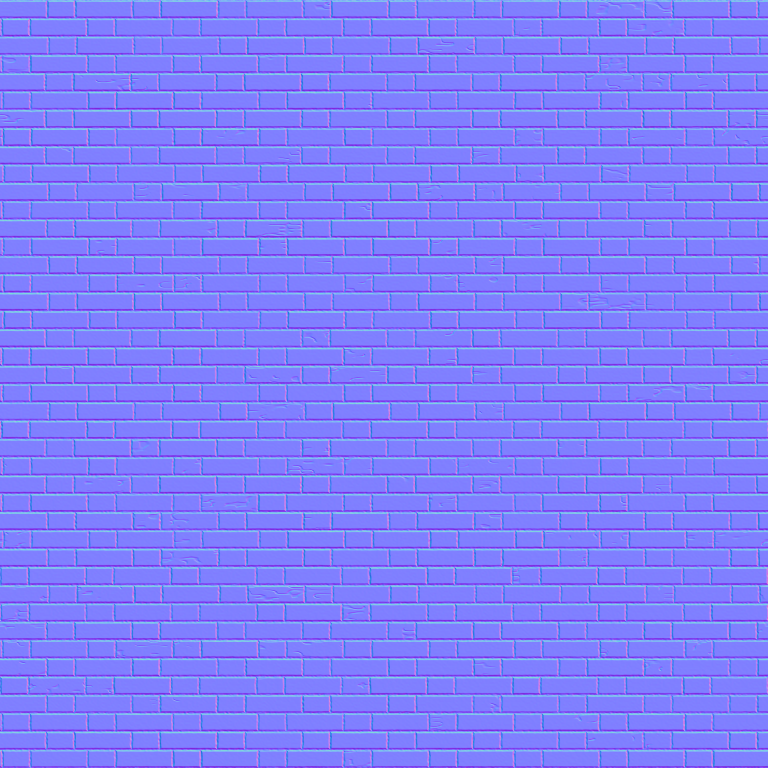
Give the GLSL for this texture map, as a WebGL 2 fragment shader.

```glsl
#version 300 es
precision highp float;
// Tangent-space normal map of a brick wall: rows alternate long and short bricks.
// A height field (bevelled bricks, rough mortar, fine cracks) is differenced into
// normals; every lattice and noise wraps, so the tile is seamless.

uniform vec2 u_resolution;
out vec4 outColor;

const float ROWS = 42.0;             // courses down, even so that the bond wraps
const float PAIRS = 9.0;             // short + long brick pairs across
const float SHORT_SHARE = 0.328;     // width of the short brick within a pair
const float EVEN_SHIFT = 0.02;       // start of the pair in even courses
const float ODD_SHIFT = 0.55;        // start of the pair in odd courses
const float SHIFT_JITTER = 0.05;     // random slide of each course
const vec2 HALF_GAP = vec2(0.0003, 0.0006); // flat mortar beside each brick
const float BEVEL = 0.0017;          // width of the sloping brick edge
const float DEPTH = 0.00128;         // height of a brick above the mortar
const float DEPTH_VARIATION = 0.25;
const vec2 EDGE_WOBBLE = vec2(0.0009, 0.0003);
const float MORTAR_ROUGHNESS = 0.0007;
const float FACE_ROUGHNESS = 0.00006;
const float CRACKED_CHANCE = 0.15;
const float CRACK_DEPTH = 0.0005;
const float SLOPE_STEP = 0.0007;     // reach of the height difference
const float SAMPLE_SPREAD = 0.3;     // spacing of the samples within a pixel

float hash(vec2 p) {
    return fract(sin(dot(p, vec2(127.1, 311.7))) * 43758.5453);
}

// Value noise over the unit square, wrapping after a whole number of cells
float tileNoise(vec2 uv, vec2 cells, float seed) {
    vec2 p = uv * cells;
    vec2 i = floor(p);
    vec2 f = p - i;
    f = f * f * (3.0 - 2.0 * f);
    vec2 a = mod(i, cells);
    vec2 b = mod(i + 1.0, cells);
    float low = mix(hash(a + seed), hash(vec2(b.x, a.y) + seed), f.x);
    float high = mix(hash(vec2(a.x, b.y) + seed), hash(b + seed), f.x);
    return mix(low, high, f.y);
}

// Distance inside the brick (x) and its wrapped identity (yz)
vec3 brickAt(vec2 uv) {
    float course = floor(uv.y * ROWS);
    float row = mod(course, ROWS);
    float shift = mix(EVEN_SHIFT, ODD_SHIFT, mod(row, 2.0));
    shift += (hash(vec2(row, 5.3)) - 0.5) * SHIFT_JITTER;

    float along = uv.x * PAIRS - shift;
    float pair = floor(along);
    float t = along - pair;
    float isLong = step(SHORT_SHARE, t);
    float start = isLong * SHORT_SHARE;
    float width = mix(SHORT_SHARE, 1.0 - SHORT_SHARE, isLong);

    vec2 halfSize = 0.5 * vec2(width / PAIRS, 1.0 / ROWS);
    vec2 local = vec2((t - start) / PAIRS, uv.y - course / ROWS) - halfSize;
    vec2 inside = halfSize - abs(local) - HALF_GAP;
    return vec3(min(inside.x, inside.y), mod(pair, PAIRS) * 2.0 + isLong, row);
}

// Short, thin, nearly level scratches gathered in small patches
float cracks(vec2 uv) {
    float field = tileNoise(uv, vec2(60.0, 210.0), 17.0);
    float line = 1.0 - smoothstep(0.02, 0.12, abs(field - 0.5));
    float patches = tileNoise(uv, vec2(70.0, 140.0), 41.0);
    return line * smoothstep(0.58, 0.74, patches);
}

float wallHeight(vec2 uv) {
    vec2 wobble = vec2(tileNoise(uv, vec2(330.0), 3.0), tileNoise(uv, vec2(290.0), 9.0));
    vec3 brick = brickAt(uv + (wobble - 0.5) * EDGE_WOBBLE);
    float face = clamp(brick.x / BEVEL, 0.0, 1.0);

    // Each brick has its own height
    float variation = hash(brick.yz + 23.0) * 2.0 - 1.0;
    float depth = DEPTH * (1.0 + DEPTH_VARIATION * variation);

    // Wear on the mortar and on some faces
    float grain = tileNoise(uv, vec2(380.0, 420.0), 29.0) - 0.5;
    float cracked = step(hash(brick.yz + 83.0), CRACKED_CHANCE);
    float height = depth * face + grain * mix(MORTAR_ROUGHNESS, FACE_ROUGHNESS, face);
    if (cracked > 0.5) height -= CRACK_DEPTH * face * cracks(uv);
    return height;
}

vec3 wallNormal(vec2 uv) {
    vec2 e = vec2(SLOPE_STEP, 0.0);
    vec2 rise = vec2(wallHeight(uv + e.xy) - wallHeight(uv - e.xy),
                     wallHeight(uv + e.yx) - wallHeight(uv - e.yx));
    return normalize(vec3(-rise / (2.0 * SLOPE_STEP), 1.0));
}

void main() {
    // Four samples per pixel smooth the thin edges
    vec3 normal = vec3(0.0);
    for (int i = 0; i < 4; i++) {
        vec2 offset = (vec2(float(i % 2), float(i / 2)) - 0.5) * SAMPLE_SPREAD;
        normal += wallNormal((gl_FragCoord.xy + offset) / u_resolution) * 0.25;
    }
    outColor = vec4(normal * 0.5 + 0.5, 1.0);
}
```
